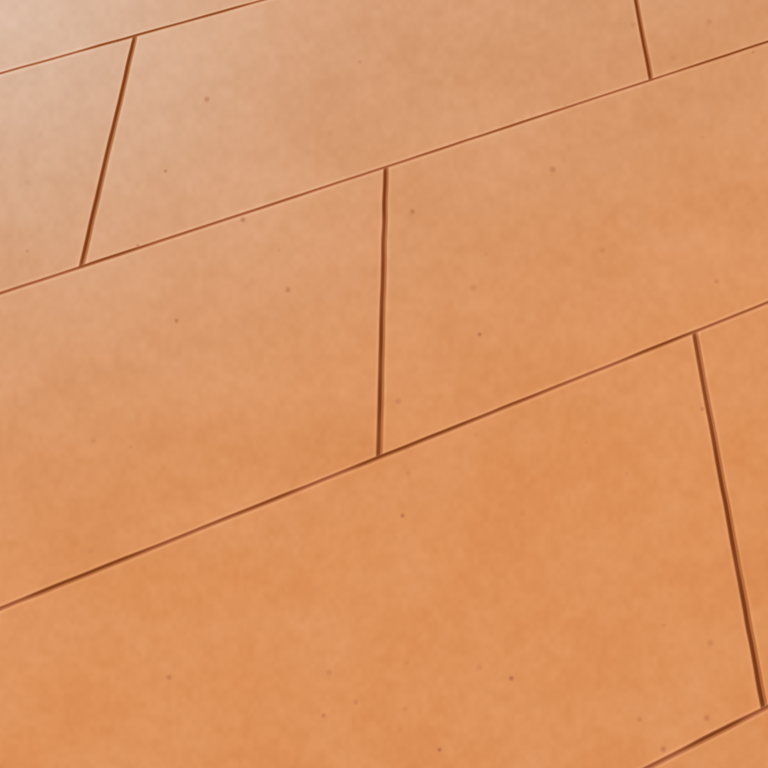
Reproduce this texture procedurally as a WebGL 1 fragment shader.

```glsl
precision highp float;
// Terracotta floor tiles in running bond, seen in perspective with a pale sheen at the upper left.
uniform vec2 u_resolution;

float hash(vec2 p) {
  vec3 q = fract(p.xyx * 0.1031);
  q += dot(q, q.yzx + 33.33);
  return fract((q.x + q.y) * q.z);
}

float noise(vec2 p) {
  vec2 i = floor(p), f = fract(p);
  f = f * f * (3.0 - 2.0 * f);
  return mix(mix(hash(i), hash(i + vec2(1, 0)), f.x),
             mix(hash(i + vec2(0, 1)), hash(i + vec2(1, 1)), f.x), f.y);
}

float fbm(vec2 p) {
  float sum = 0.0, amp = 0.5;
  for (int i = 0; i < 4; i++) {
    sum += amp * noise(p);
    p = p * 2.03 + 17.3;
    amp *= 0.5;
  }
  return sum;
}

// Soft band of the given half width around d = 0
float band(float d, float halfWidth, float soft) {
  return 1.0 - smoothstep(halfWidth - soft, halfWidth + soft, abs(d));
}

// Groove: pale rims, a reddish wall and a dark core off to one side
vec3 groove(vec3 col, float d, float halfWidth, float wear, float soft) {
  float rim = band(d, halfWidth + 0.0032, 0.0022);
  col += vec3(0.035, 0.050, 0.050) * rim * mix(1.0, 0.6, wear);
  vec3 wall = mix(vec3(0.74, 0.43, 0.29), vec3(0.69, 0.40, 0.22), wear);
  col = mix(col, wall, 0.88 * band(d, halfWidth, soft));
  float core = band(d + halfWidth * 0.25, halfWidth * 0.5, soft);
  return mix(col, vec3(0.47, 0.22, 0.09), core * mix(0.5, 0.95, wear));
}

// Sparse faint pits, at most one per cell
float pits(vec2 p) {
  vec2 cell = floor(p);
  vec2 centre = 0.25 + 0.5 * vec2(hash(cell + 3.1), hash(cell + 8.7));
  float size = mix(0.07, 0.14, hash(cell + 21.0));
  float spot = 1.0 - smoothstep(0.0, size, length(fract(p) - centre));
  float strength = hash(cell + 5.0);
  return spot * step(0.84, hash(cell + 41.0)) * mix(0.15, 0.8, strength * strength);
}

void main() {
  vec2 p = gl_FragCoord.xy / u_resolution;
  float soft = 0.0009 + 0.5 / min(u_resolution.x, u_resolution.y);

  // Project onto the floor; both vanishing points lie on the horizon y = 2.52
  float depth = 2.52 - p.y;
  float slant = (5.8 - p.x) / depth;
  vec2 tile = vec2(((p.x - 0.543) / depth + 0.2342) / 0.4218,
                   (3.590 - slant) / 0.5410);
  float row = floor(tile.y);
  float along = tile.x + 0.5 * mod(row, 2.0) + 0.006 * step(1.5, row);

  // Clay: orange nearby, duller far away, pale sheen in the corner
  float far = smoothstep(0.25, 1.0, p.y + 0.35 * (0.5 - p.x));
  vec3 col = mix(vec3(0.864, 0.568, 0.350), vec3(0.836, 0.604, 0.440), far);
  vec2 toCorner = (p - vec2(0.0, 1.0)) * vec2(0.95, 1.0);
  col = mix(col, vec3(0.862, 0.725, 0.630), exp(-11.0 * dot(toCorner, toCorner)));

  // Tone per tile, cloudy mottling, fine grain and pits
  col += 0.010 * (hash(vec2(floor(along), row) + 11.0) - 0.5);
  col += vec3(0.035, 0.055, 0.075) * (fbm(p * vec2(9.0, 12.0)) - 0.47);
  col += vec3(0.030, 0.036, 0.042) * (fbm(p * 65.0) - 0.47);
  col += 0.016 * (noise(p * vec2(150.0, 120.0)) - 0.5);
  col = mix(col, vec3(0.62, 0.34, 0.24), 0.7 * pits(p * 20.0 + 6.0));

  // Joints across each row, then the long lines between rows
  float waver = 0.0008 * (noise(p * 38.0) - 0.5);
  float joint = (fract(along + 0.5) - 0.5) * 0.409 * depth + waver;
  float jointWear = smoothstep(0.1, 0.7, noise(p * 23.0 + 4.0));
  col = groove(col, joint, 0.0020 * depth, mix(0.5, 1.0, jointWear), soft);

  float line = (fract(tile.y + 0.5) - 0.5) * 0.541 * depth / length(vec2(1.0, slant));
  float lineWear = smoothstep(0.2, 0.8, noise(p * 14.0 + 9.0));
  float lineWidth = 0.00058 * depth * depth * mix(0.9, 1.1, lineWear);
  col = groove(col, line + waver * 0.5, lineWidth, lineWear * 0.85, soft);

  gl_FragColor = vec4(col, 1.0);
}
```
